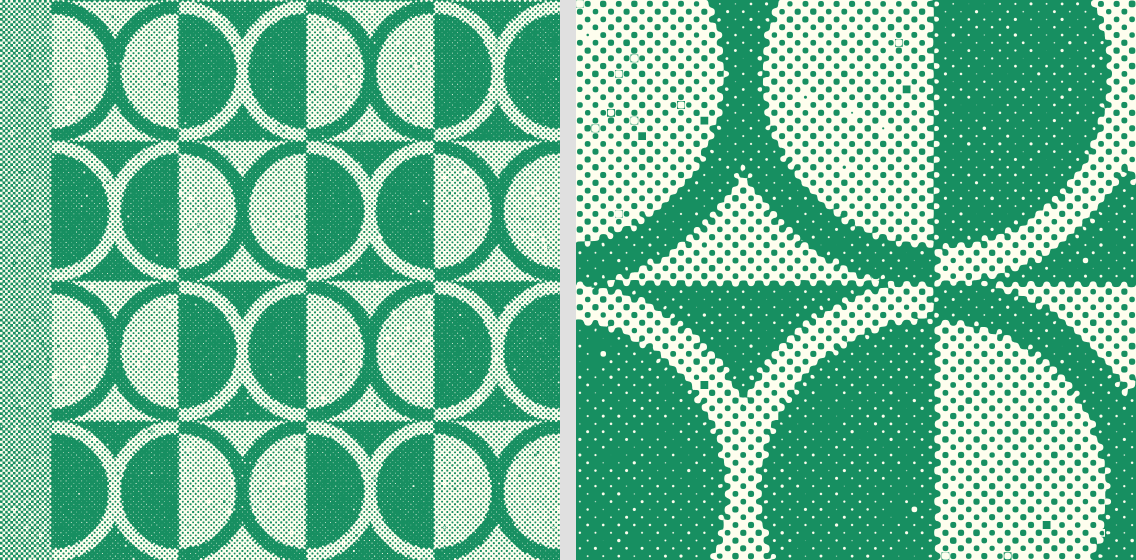
Left: the whole. Right: its middle third, enlarged.
Reproduce this pattern procedurally as a WebGL 2 fragment shader.

```glsl
#version 300 es
precision highp float;
// Two-tone halftone print: counterchanged ring-and-disc checker beside a plain dotted band.

uniform vec2 u_resolution;
out vec4 fragColor;

// Colours
const vec3 GREEN = vec3(0.09, 0.56, 0.38);
const vec3 CREAM = vec3(0.995, 0.995, 0.935);

// Layout, in canvas units
const float BAND_WIDTH = 0.0911;
const vec2 TILE = vec2(0.2279, 0.25);
const vec2 TILE_ORIGIN = vec2(BAND_WIDTH, -0.002);
const float DISC_RADIUS = 0.1030;
const float RING_RADIUS = 0.1270;

// Halftone screen: levels are thresholds on a -1..1 dot profile
const float SCREEN_CELLS = 216.0;
const float LIGHT_LEVEL = 0.36;
const float DARK_LEVEL = -0.90;
const float BAND_LEVEL = 0.0;
const float DOT_SOFTNESS = 0.06;

// Wear
const float EDGE_BLEED = 0.0026;
const float EDGE_WOBBLE = 0.0018;
const float WOBBLE_FREQUENCY = 110.0;
const float DOT_VARIATION = 0.16;
const float FAULT_CHANCE = 0.014;
const float FAULT_STRENGTH = 0.5;

const int SAMPLES = 4;
const float PI = 3.14159265;

float hash(vec2 p) {
    vec3 q = fract(vec3(p.xyx) * 0.1031);
    q += dot(q, q.yzx + 33.33);
    return fract((q.x + q.y) * q.z);
}

vec2 gradientAt(vec2 cell) {
    float angle = 2.0 * PI * hash(cell);
    return vec2(cos(angle), sin(angle));
}

float gradientNoise(vec2 p) {
    vec2 i = floor(p), f = p - i;
    vec2 u = f * f * f * (f * (f * 6.0 - 15.0) + 10.0);
    vec2 e = vec2(1.0, 0.0);
    float a = dot(gradientAt(i), f);
    float b = dot(gradientAt(i + e.xy), f - e.xy);
    float c = dot(gradientAt(i + e.yx), f - e.yx);
    float d = dot(gradientAt(i + e.xx), f - e.xx);
    return mix(mix(a, b, u.x), mix(c, d, u.x), u.y);
}

// Signed step that bleeds slightly across an edge
float softSign(float distanceToEdge) {
    return clamp(distanceToEdge / EDGE_BLEED, -1.0, 1.0);
}

// +1 in light areas, -1 in dark ones
float patternTone(vec2 p) {
    vec2 q = (p - TILE_ORIGIN) / TILE;
    vec2 tile = floor(q);
    vec2 local = q - tile;

    // Checker sign fades through zero at the tile borders
    vec2 border = (0.5 - abs(local - 0.5)) * TILE;
    float parity = mod(tile.x + tile.y, 2.0) * 2.0 - 1.0;
    float checker = parity * softSign(border.x) * softSign(border.y);

    // Discs sit on the vertical tile borders; the ring inverts the checker
    float r = length(vec2(border.x, (local.y - 0.5) * TILE.y));
    float middle = 0.5 * (DISC_RADIUS + RING_RADIUS);
    float ring = abs(r - middle) - 0.5 * (RING_RADIUS - DISC_RADIUS);
    return checker * softSign(ring);
}

// Amount of cream showing at a point
float halftone(vec2 p) {
    vec2 wobble = vec2(gradientNoise(p * WOBBLE_FREQUENCY),
                       gradientNoise(p * WOBBLE_FREQUENCY + 57.0));
    float tone = 0.5 + 0.5 * patternTone(p + EDGE_WOBBLE * wobble);
    float level = p.x < BAND_WIDTH ? BAND_LEVEL : mix(DARK_LEVEL, LIGHT_LEVEL, tone);

    // Staggered dots of uneven size, with a few faults
    vec2 s = p * SCREEN_CELLS;
    vec2 cell = floor(s);
    float dots = sin(PI * s.x) * sin(PI * s.y);
    dots += DOT_VARIATION * (hash(cell) - 0.5) + DOT_VARIATION * gradientNoise(s * 0.45);
    if (hash(cell + 91.0) < FAULT_CHANCE)
        dots += FAULT_STRENGTH * sign(hash(cell + 17.0) - 0.5);
    return smoothstep(-DOT_SOFTNESS, DOT_SOFTNESS, level - dots);
}

void main() {
    // Box-filtered supersampling keeps the fine screen smooth
    float cream = 0.0;
    for (int j = 0; j < SAMPLES; j++)
        for (int i = 0; i < SAMPLES; i++) {
            vec2 offset = (vec2(i, j) + 0.5) / float(SAMPLES) - 0.5;
            cream += halftone((gl_FragCoord.xy + offset) / u_resolution.y);
        }
    cream /= float(SAMPLES * SAMPLES);
    fragColor = vec4(mix(GREEN, CREAM, cream), 1.0);
}
```
